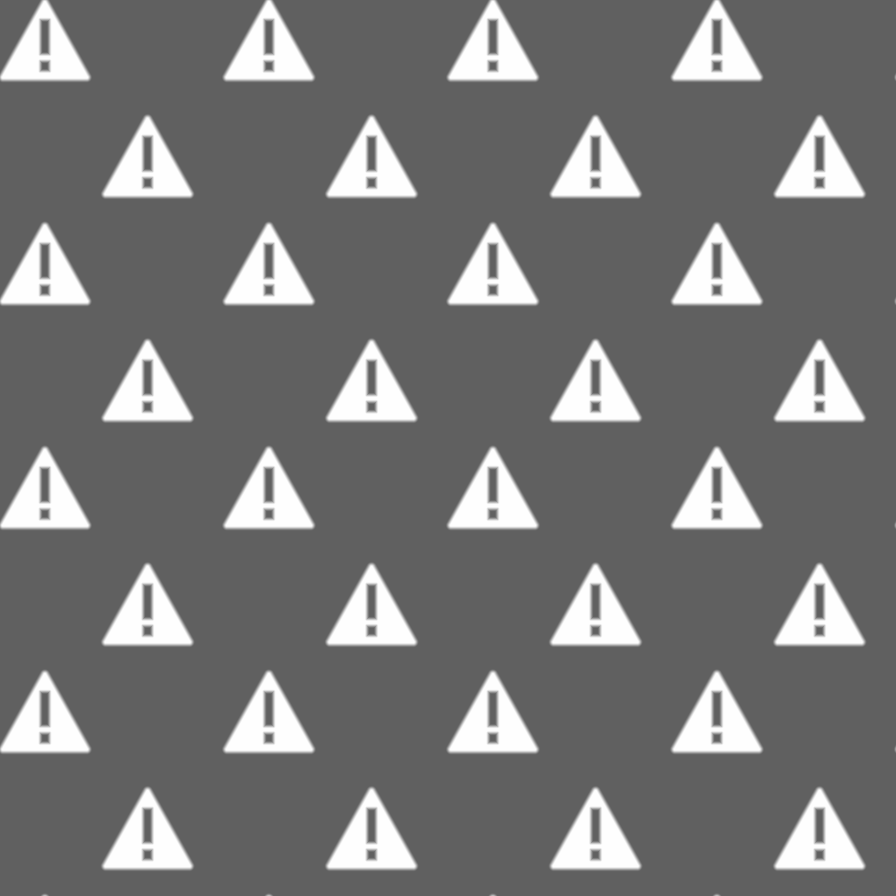
Write a Shadertoy shader that draws this pattern.

```glsl
#define REPEATS 4.0
#define SIGN_HALF_WIDTH 0.2005
#define SIGN_HEIGHT 0.362
#define CORNER_RADIUS 0.014
#define MARK_HALF_WIDTH 0.020
#define EDGE_SOFTNESS 0.012
#define FIRST_BASE vec2(0.2005, 0.641)
#define SECOND_BASE vec2(0.659, 0.120)
#define GROUND_COLOR vec3(0.378)
#define SIGN_COLOR vec3(0.996)

float segmentDistance(vec2 p, vec2 a, vec2 b) {
    vec2 ab = b - a;
    return length(p - a - ab * clamp(dot(p - a, ab) / dot(ab, ab), 0.0, 1.0));
}

float boxDistance(vec2 p, vec2 halfSize) {
    vec2 d = abs(p) - halfSize;
    return length(max(d, 0.0)) + min(max(d.x, d.y), 0.0);
}

// Upright triangle with rounded corners, base centred on the origin
float roundedTriangle(vec2 p) {
    p = vec2(abs(p.x), p.y - CORNER_RADIUS);
    vec2 corner = vec2(SIGN_HALF_WIDTH - CORNER_RADIUS, 0.0);
    vec2 apex = vec2(0.0, SIGN_HEIGHT - 2.0 * CORNER_RADIUS);
    float d = min(segmentDistance(p, corner, apex),
                  segmentDistance(p, vec2(0.0), corner));
    float slope = dot(p - corner, vec2(apex.y, corner.x));
    return (max(slope, -p.y) < 0.0 ? -d : d) - CORNER_RADIUS;
}

// Bar and dot cut out of the triangle
float markDistance(vec2 p) {
    float bar = boxDistance(p - vec2(0.0, 0.194), vec2(MARK_HALF_WIDTH, 0.077));
    float dot_ = boxDistance(p - vec2(0.0, 0.064), vec2(MARK_HALF_WIDTH, 0.022));
    return min(bar, dot_);
}

// Coverage of one sign per cell, wrapped around its base point
float signCoverage(vec2 cell, vec2 base, float soft) {
    vec2 margin = vec2(0.5, 0.3);
    vec2 p = fract(cell - base + margin) - margin;
    float body = 1.0 - smoothstep(-soft, soft, roundedTriangle(p));
    return body * smoothstep(-soft, soft, markDistance(p));
}

void mainImage(out vec4 fragColor, in vec2 fragCoord) {
    vec2 cell = fragCoord / iResolution.xy * REPEATS;
    float soft = max(EDGE_SOFTNESS, REPEATS / iResolution.y);

    // Two staggered signs in each repeat
    float coverage = max(signCoverage(cell, FIRST_BASE, soft),
                         signCoverage(cell, SECOND_BASE, soft));

    fragColor = vec4(mix(GROUND_COLOR, SIGN_COLOR, coverage), 1.0);
}
```
